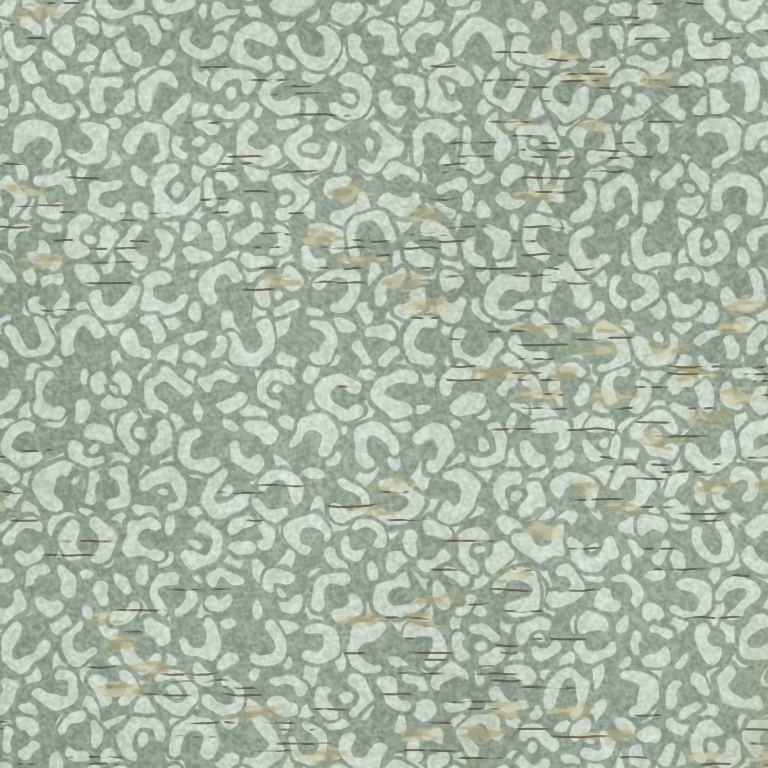
Give the GLSL for this pattern, as a Shadertoy shader.

```glsl
const vec3 GROUND_DARK = vec3(0.49, 0.545, 0.485);
const vec3 GROUND_LIGHT = vec3(0.66, 0.72, 0.665);
const vec3 MOTIF_SHADE = vec3(0.72, 0.765, 0.71);
const vec3 MOTIF_LIGHT = vec3(0.87, 0.91, 0.87);
const vec3 TAN = vec3(0.66, 0.63, 0.47);
const vec3 CREAM = vec3(0.82, 0.80, 0.66);
const vec3 BARK = vec3(0.33, 0.30, 0.24);

const float CELLS = 13.5;         // rosettes across the canvas
const float ROW_HEIGHT = 0.88;    // in cells
const float JITTER = 0.26;
const float RING_RADIUS = 0.33;
const float RING_WIDTH = 0.12;    // half width of a stroke
const float GAP = 0.035;          // half of the gap between neighbours
const float WARP = 0.17;
const float SOFTNESS = 0.0016;    // in canvas units
const float GRAIN_SCALE = 250.0;
const vec2 STREAK_GRID = vec2(10.0, 110.0);
const vec2 FLECK_GRID = vec2(12.0, 34.0);
const float TAU = 6.28318;

float hash(vec2 p) {
    return fract(sin(dot(p, vec2(127.1, 311.7))) * 43758.5453);
}

float noise(vec2 p) {
    vec2 i = floor(p), f = fract(p);
    f = f * f * (3.0 - 2.0 * f);
    return mix(mix(hash(i), hash(i + vec2(1, 0)), f.x),
               mix(hash(i + vec2(0, 1)), hash(i + vec2(1, 1)), f.x), f.y);
}

vec2 rotate(vec2 p, float a) {
    float c = cos(a), s = sin(a);
    return vec2(c * p.x - s * p.y, s * p.x + c * p.y);
}

// Distance to an arc centred on the +y axis
float arcDistance(vec2 p, float halfAngle) {
    p.x = abs(p.x);
    vec2 tip = vec2(sin(halfAngle), cos(halfAngle));
    return tip.y * p.x > tip.x * p.y ? length(p - tip * RING_RADIUS)
                                     : abs(length(p) - RING_RADIUS);
}

// Broken ring: one wide hook, two facing arcs or three short ones
float rosette(vec2 p, vec2 id) {
    float kind = hash(id + 3.1), vary = hash(id + 5.7);
    p = rotate(p, TAU * hash(id + 7.3)) / mix(0.88, 1.1, hash(id + 9.9));
    p.x *= mix(1.0, 1.2, vary);
    float width = RING_WIDTH + 0.09 * (noise(p * 3.5 + id * 9.0) - 0.5);
    float d;
    if (kind < 0.5) {
        d = arcDistance(p, mix(1.5, 2.35, vary));
    } else if (kind < 0.83) {
        d = min(arcDistance(p, mix(0.9, 1.2, vary)), arcDistance(-p, 0.65));
    } else {
        d = min(arcDistance(p, 0.55), min(arcDistance(rotate(p, TAU / 3.0), 0.45),
                                          arcDistance(rotate(p, -TAU / 3.0), 0.35)));
    }
    d -= width;
    return hash(id + 1.7) < 0.22 ? min(d, length(p) - 0.1) : d;
}

// Signed distance, in cells, to the whole leopard motif
float leopard(vec2 p) {
    p += WARP * (vec2(noise(p * 3.2), noise(p * 3.2 + 40.0)) - 0.5);
    float nearest = 9.0, second = 9.0, ring = 9.0, spot = 9.0;
    for (int j = -1; j <= 1; j++) {
        float row = floor(p.y / ROW_HEIGHT) + float(j);
        float shift = 0.5 * mod(row, 2.0);
        for (int i = -1; i <= 1; i++) {
            vec2 id = vec2(floor(p.x - shift) + float(i), row);
            vec2 jitter = vec2(hash(id), hash(id + 17.0)) - 0.5;
            vec2 home = p - vec2(id.x + 0.5 + shift, (row + 0.5) * ROW_HEIGHT);
            vec2 q = home - JITTER * jitter;
            float reach = length(q);
            second = min(second, max(nearest, reach));
            nearest = min(nearest, reach);
            ring = min(ring, rosette(q, id));
            // Small spots at the corners between rosettes
            for (float side = -1.0; side < 2.0; side += 2.0) {
                vec2 s = rotate(home - vec2(0.2 * jitter.y, 0.56 * side), TAU * hash(id + side));
                spot = min(spot, length(s * vec2(0.75, 1.2)) - mix(0.1, 0.19, hash(id - side)));
            }
        }
    }
    float clipped = max(ring, GAP - 0.5 * (second - nearest));
    return min(clipped, max(spot, 0.085 - ring));
}

// Thin dark horizontal cracks, gathered in clusters
float streaks(vec2 uv) {
    vec2 p = uv * STREAK_GRID;
    p.y += 0.35 * (noise(uv * vec2(45.0, 9.0)) - 0.5);
    p.x += hash(vec2(floor(p.y), 2.0));
    vec2 id = floor(p), q = fract(p) - 0.5;
    float chance = 0.36 * smoothstep(0.3, 0.8, noise(id / STREAK_GRID * 6.0 + 11.0));
    float halfLength = mix(0.12, 0.46, hash(id + 4.0));
    float along = 1.0 - smoothstep(0.6, 1.0, abs(q.x) / halfLength);
    float across = 1.0 - smoothstep(0.06, 0.25, abs(q.y));
    float broken = smoothstep(0.15, 0.55, noise(uv * vec2(90.0, 200.0)));
    return step(hash(id + 8.0), chance) * along * across * broken;
}

// Ragged patches of bare cork
float flecks(vec2 uv) {
    vec2 p = uv * FLECK_GRID;
    p.x += hash(vec2(floor(p.y), 6.0));
    vec2 id = floor(p), q = fract(p) - 0.5;
    float chance = 0.3 * smoothstep(0.35, 0.8, noise(id / FLECK_GRID * 6.0 + 11.0));
    float ragged = length(q) + 0.5 * (noise(uv * vec2(70.0, 190.0)) - 0.5);
    return step(hash(id + 2.0), chance) * (1.0 - smoothstep(0.15, 0.4, ragged));
}

void mainImage(out vec4 fragColor, in vec2 fragCoord) {
    vec2 uv = fragCoord / iResolution.y;
    float edge = max(SOFTNESS, 0.75 / iResolution.y) * CELLS;
    float motif = 1.0 - smoothstep(-edge, edge, leopard(uv * CELLS));

    // Fine woven grain over broad mottling
    float grain = 0.65 * noise(rotate(uv, 0.6) * GRAIN_SCALE) + 0.35 * noise(uv * GRAIN_SCALE * 0.5);
    float tone = clamp(0.5 + 1.1 * (grain - 0.5) + 0.3 * (noise(uv * 5.0) - 0.5), 0.0, 1.0);
    vec3 color = mix(mix(GROUND_DARK, GROUND_LIGHT, tone), mix(MOTIF_SHADE, MOTIF_LIGHT, tone), motif);

    // Warm vertical stains, cork patches and cracks
    float stain = smoothstep(0.55, 0.95, noise(uv * vec2(8.0, 1.5) + 3.0));
    color = mix(color, TAN, 0.25 * stain);
    vec3 cork = mix(TAN, CREAM, smoothstep(0.3, 0.7, noise(uv * vec2(60.0, 160.0) + 9.0)));
    color = mix(color, cork, 0.65 * flecks(uv));
    color = mix(color, BARK, 0.75 * streaks(uv));
    fragColor = vec4(color, 1.0);
}
```
